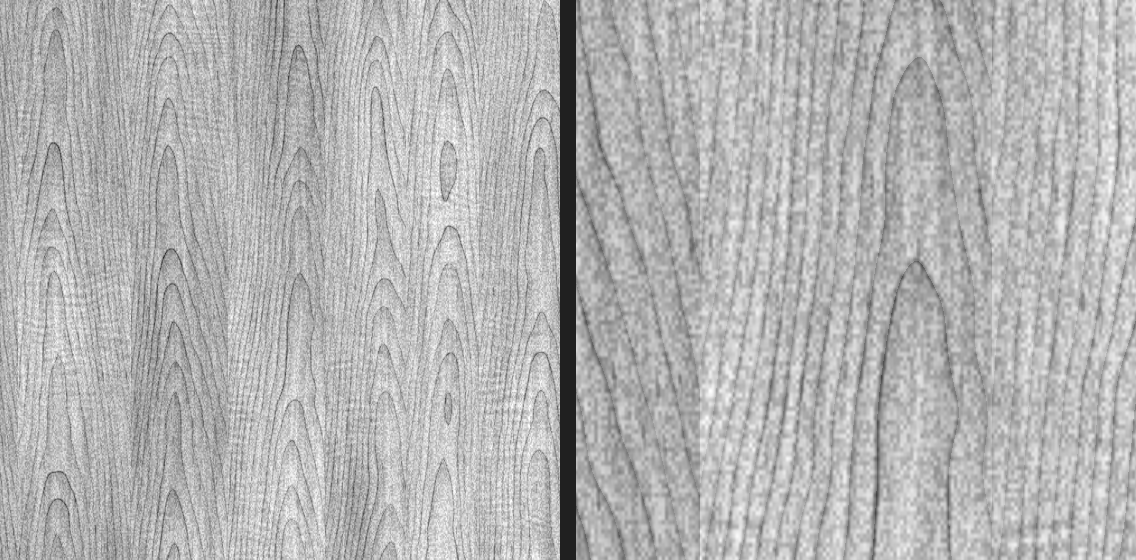
Left, the full canvas; right, a detail of the centre.
Write a WebGL 2 fragment shader that draws this texture.

```glsl
#version 300 es
precision highp float;

#define PLANKS 6.0        // boards across the canvas
#define RINGS 85.0        // growth rings per unit of width
#define CLIMB 9.0         // arches per unit of height
#define HEART 0.025       // half width of the arch crowns
#define LINE 0.0028       // half width of a ring line
#define BASE 0.726        // mean brightness before dark lines
#define TONE 0.17         // broad light and dark patches
#define FIBRE 0.13        // fine vertical streaks
#define RIPPLE 0.055      // horizontal curl figure
#define GRAIN 0.24        // surface speckle

uniform vec2 u_resolution;
out vec4 fragColor;

float hash(vec2 cell) {
    uvec2 q = uvec2(ivec2(cell)) * uvec2(1597334673u, 3812015801u);
    uint n = (q.x ^ q.y) * 1597334673u;
    n = (n ^ (n >> 15)) * 2246822519u;
    n ^= n >> 13;
    return float(n >> 8) / 16777216.0;
}

// Smooth value noise centred on zero
float noise(vec2 p) {
    vec2 i = floor(p), f = p - i;
    f = f * f * (3.0 - 2.0 * f);
    float low = mix(hash(i), hash(i + vec2(1, 0)), f.x);
    float high = mix(hash(i + vec2(0, 1)), hash(i + vec2(1, 1)), f.x);
    return mix(low, high, f.y) - 0.5;
}

float plankEdge(float index) {
    return (index + 0.5 * hash(vec2(index, 71))) / PLANKS;
}

// Sparse short pores, one candidate per jittered cell
float pores(vec2 p) {
    vec2 q = p * vec2(75, 26);
    vec2 cell = floor(q);
    vec2 centre = vec2(0.3) + 0.4 * vec2(hash(cell + 300.0), hash(cell + 500.0));
    vec2 d = abs(q - cell - centre) * vec2(7.0, 3.2);
    return step(0.86, hash(cell + 900.0)) * (1.0 - smoothstep(0.3, 1.0, length(d)));
}

// Ring number: arches around the heart line, near vertical lines beside it
float ringField(vec2 p, float dx, float seed) {
    float phase = seed * 40.0;
    float lean = 0.5 * (hash(vec2(seed * 97.0, 5)) - 0.5);
    float climb = CLIMB * (0.6 + 0.8 * hash(vec2(seed * 89.0, 9)));
    float drift = 0.55 * sin(p.y * 13.0 + phase) + 0.2 * sin(p.y * 31.0 + phase * 1.7);
    float rings = RINGS * (sqrt(dx * dx + HEART * HEART) + lean * dx);
    rings += climb * p.y + drift * exp(-dx * dx * 600.0);
    rings += 0.9 * noise(vec2(p.x * 28.0, p.y * 2.0) + phase);
    rings += 0.32 * noise(p * vec2(45, 27) + phase);
    return rings + phase;
}

void main() {
    float unit = min(u_resolution.x, u_resolution.y);
    vec2 p = gl_FragCoord.xy / unit;

    // Board under this point and its heart line
    float plank = floor(p.x * PLANKS);
    if (p.x < plankEdge(plank)) plank -= 1.0;
    float seed = hash(vec2(plank, 17));
    float heart = mix(plankEdge(plank), plankEdge(plank + 1.0),
                      0.3 + 0.4 * hash(vec2(plank, 23)));
    float bend = 0.007 * sin(p.y * 5.0 + seed * 30.0)
               + 0.003 * sin(p.y * 12.0 + seed * 50.0 + p.x * 9.0);
    float dx = p.x - heart + bend;

    // Growth rings: shaded below a thin dark line, pale above it
    float rings = ringField(p, dx, seed);
    float slope = clamp(length(vec2(dFdx(rings), dFdy(rings))) * unit, 4.0, 150.0);
    float ring = floor(rings);
    float t = rings - ring;
    float core = exp(-dx * dx * 700.0);
    float lineDist = min(t, 1.0 - t) / slope;
    float line = 1.0 - smoothstep(0.0, max(LINE, 1.2 / unit), lineDist);
    float vary = 0.5 + 0.7 * hash(vec2(floor(rings + 0.5), plank));
    vary *= 1.0 + 0.9 * noise(p * vec2(20, 7) + 11.0);
    float shade = BASE;
    shade -= line * vary * mix(0.11, 0.2, core);
    shade -= (t * t - 0.33) * mix(0.07, 0.14, core);

    // Broad tone and fibres
    shade += TONE * noise(p * vec2(6.0, 2.6) + plank * 7.3);
    shade += 0.06 * (hash(vec2(plank, 41)) - 0.5);
    float along = p.x + bend;
    shade += FIBRE * noise(vec2(along * 230.0, p.y * 9.0));
    shade += 0.08 * noise(vec2(along * 48.0, p.y * 2.0) + 31.0);

    // Curl figure in patches
    float patches = smoothstep(-0.05, 0.3, noise(p * vec2(7.0, 2.4) + plank * 3.1 + 60.0));
    float wave = sin(p.y * 430.0 + 14.0 * noise(p * vec2(14, 20)) + 30.0 * p.x);
    shade += RIPPLE * patches * wave * (0.5 + noise(p * vec2(26, 40)));
    shade += RIPPLE * patches * noise(p * vec2(22, 95));

    // Pores and speckle
    shade -= 0.13 * pores(vec2(along, p.y));
    shade += GRAIN * noise(p * vec2(500, 370) + 0.37);

    fragColor = vec4(vec3(clamp(shade, 0.0, 1.0)), 1.0);
}
```
